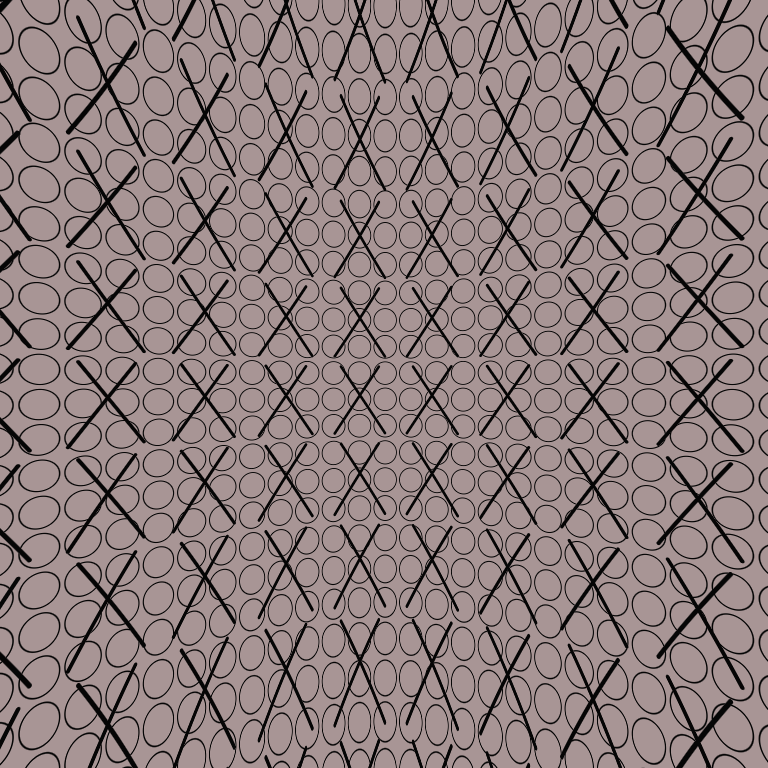
This pattern is drawn by a Shadertoy shader. Its source:

```glsl
// Thin rings and crossed strokes tiled over the inside of a sphere.

// Nearest-cell offset for a grid of the given pitch.
vec2 tile(vec2 p, vec2 pitch) {
    return p - pitch * round(p / pitch);
}

float segmentDistance(vec2 p, vec2 halfSpan) {
    float along = clamp(dot(p, halfSpan) / dot(halfSpan, halfSpan), -1.0, 1.0);
    return length(p - halfSpan * along);
}

// Share of a pixel covered by a line, also for lines thinner than a pixel.
float lineCoverage(float d, float halfWidth, float pixel) {
    float upper = clamp(d + 0.5 * pixel, -halfWidth, halfWidth);
    float lower = clamp(d - 0.5 * pixel, -halfWidth, halfWidth);
    return (upper - lower) / pixel;
}

void mainImage(out vec4 fragColor, in vec2 fragCoord) {
    // View ray to longitude and latitude
    vec2 screen = (2.0 * fragCoord - iResolution.xy) / iResolution.y;
    vec3 ray = vec3(screen, 1.0);
    float reach = length(ray);
    vec2 sphere = vec2(atan(ray.x, ray.z), asin(ray.y / reach));
    float pixel = 1.85 / (iResolution.y * reach);

    // Ring grid
    vec2 ringCell = tile(sphere - vec2(0.003, 0.0283), vec2(0.0667, 0.0681));
    float rings = lineCoverage(length(ringCell) - 0.0293, 0.0011, pixel);

    // Crossed strokes, the two diagonals slightly out of step
    float strokes = 0.0;
    for (float side = -1.0; side <= 1.0; side += 2.0) {
        vec2 center = vec2(-0.0625 - 0.008 * side, -0.041);
        vec2 cell = tile(sphere - center, vec2(0.187, 0.1985));
        float d = segmentDistance(cell, vec2(0.057 * side, 0.086));
        strokes = max(strokes, lineCoverage(d, 0.0034, pixel));
    }

    vec3 ground = vec3(0.66, 0.585, 0.585);
    vec3 ink = vec3(0.02);
    fragColor = vec4(mix(ground, ink, max(rings, strokes)), 1.0);
}
```
